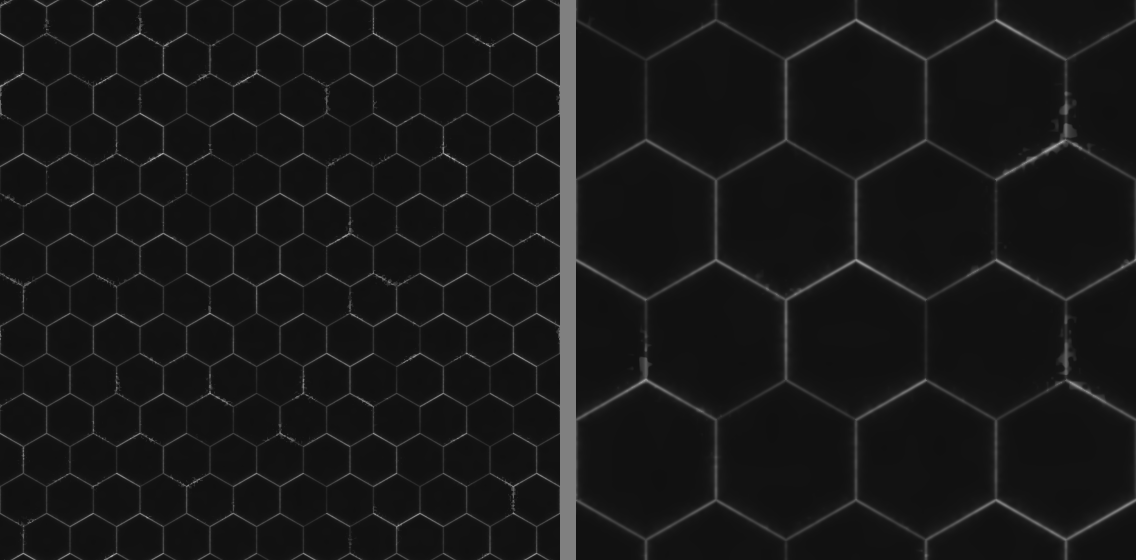
Left, the full canvas; right, a detail of the centre.
Write a WebGL 2 fragment shader that draws this pattern.

```glsl
#version 300 es
precision highp float;
// Seamless dark hexagon tiles with thin pale joints and patchy, grainy dust.

uniform vec2 u_resolution;
out vec4 fragColor;

// Layout: one unit is the width of a tile
const float COLUMNS = 12.0;
const float ROWS = 14.0;             // even, so that staggered rows wrap
const float ROW_STEP = 0.8660254;

// Colours
const vec3 TILE_COLOR = vec3(0.066);
const vec3 JOINT_COLOR = vec3(1.0);
const float TILE_MOTTLE = 0.007;

// Joints
const float LINE_WIDTH = 0.012;
const float LINE_LIGHT = 0.20;
const float UPRIGHT_LIGHT = 0.72;    // upright joints are dimmer
const float PEAK_BOOST = 0.65;       // extra light at the top corners
const float PEAK_RADIUS = 0.22;
const float GLOW_WIDTH = 0.030;
const float GLOW_LIGHT = 0.085;

// Dust
const float DUST_REACH = 0.085;
const float DUST_LIGHT = 0.20;
const float GRAIN_CELLS = 360.0;
const float WEAR_CELLS = 22.0;

// Integer hash, 0 to 1
float hash(ivec2 cell, uint seed) {
    uvec2 v = uvec2(cell) * uvec2(1597u, 3571u) + seed * 7919u;
    uint h = v.x * 73856u ^ v.y * 19349u;
    h = (h ^ (h >> 16)) * 73244475u;
    h = (h ^ (h >> 15)) * 73244475u;
    return float((h ^ (h >> 16)) & 65535u) / 65535.0;
}

// Value noise over the unit square that wraps after a whole number of cells
float wrapNoise(vec2 uv, float cells, uint seed) {
    vec2 p = uv * cells;
    ivec2 i = ivec2(floor(p));
    vec2 f = fract(p);
    f = f * f * (3.0 - 2.0 * f);
    int n = int(cells);
    ivec2 a = (i + n) % n;
    ivec2 b = (i + 1 + n) % n;
    return mix(mix(hash(a, seed), hash(ivec2(b.x, a.y), seed), f.x),
               mix(hash(ivec2(a.x, b.y), seed), hash(b, seed), f.x), f.y);
}

// Centre of the nearest tile, chosen from the two staggered lattices
vec2 tileCenter(vec2 p) {
    vec2 period = vec2(1.0, 2.0 * ROW_STEP);
    vec2 originA = vec2(0.0, 0.5 * ROW_STEP);
    vec2 originB = originA + vec2(0.5, ROW_STEP);
    vec2 a = originA + period * floor((p - originA) / period + 0.5);
    vec2 b = originB + period * floor((p - originB) / period + 0.5);
    return distance(p, a) < distance(p, b) ? a : b;
}

// Whole-number name of a joint, shared by both tiles and wrapped
ivec2 jointId(vec2 middle) {
    vec2 id = floor(middle * vec2(4.0, 2.0 / ROW_STEP) + 0.5);
    return ivec2(mod(id, vec2(4.0 * COLUMNS, 2.0 * ROWS)));
}

void main() {
    vec2 uv = gl_FragCoord.xy / u_resolution;
    vec2 p = uv * vec2(COLUMNS, ROWS * ROW_STEP);
    vec2 center = tileCenter(p);
    vec2 q = p - center;
    float pixel = COLUMNS / u_resolution.x;
    float lineWidth = length(vec2(LINE_WIDTH, 0.5 * pixel));

    // Grain and broad patches of wear
    float wear = smoothstep(0.38, 0.90, wrapNoise(uv, WEAR_CELLS, 1u));
    float fade = mix(0.65, 1.2, wrapNoise(uv, 17.0, 2u));
    float grain = 0.65 * wrapNoise(uv, GRAIN_CELLS, 3u)
                + 0.35 * wrapNoise(uv, 170.0, 4u);

    // Highlight where a tile's top corner meets the joint above
    float peakDistance = min(length(q - vec2(0.0, 0.577)),
                             length(vec2(abs(q.x) - 0.5, q.y + 0.289)));
    float peak = exp(-pow(peakDistance / PEAK_RADIUS, 2.0));

    // Strongest line, glow and dust among the facing sides
    float line = 0.0;
    float glow = 0.0;
    float dust = 0.0;
    for (int k = 0; k < 3; k++) {
        float angle = float(k) * 1.0471976;
        vec2 normal = vec2(cos(angle), sin(angle));
        float along = dot(q, normal);
        normal *= along < 0.0 ? -1.0 : 1.0;
        float d = max(0.5 - abs(along), 0.0);
        ivec2 id = jointId(center + 0.5 * normal);
        float slanted = step(0.1, abs(normal.y));
        float lower = step(normal.y, -0.1);
        float strength = fade * mix(0.4, 1.25, hash(id, 5u));
        float light = mix(UPRIGHT_LIGHT, 1.0 + PEAK_BOOST * peak, slanted);
        line = max(line, strength * light * exp(-pow(d / lineWidth, 2.0)));
        float reach = GLOW_WIDTH * (1.0 + 0.5 * lower);
        glow = max(glow, strength * exp(-d / reach));
        float amount = wear * mix(0.45, 1.2, hash(id, 6u)) + 0.15 * lower;
        dust = max(dust, amount * exp(-d / DUST_REACH));
    }

    // Specks thin out away from the joints
    float specks = smoothstep(0.0, 0.30, grain - 0.82 + 0.55 * dust) * dust;
    float mottle = TILE_MOTTLE * (wrapNoise(uv, 60.0, 7u) - 0.3);
    float light = LINE_LIGHT * line + GLOW_LIGHT * glow * (0.5 + grain)
                + DUST_LIGHT * specks;
    fragColor = vec4(TILE_COLOR + mottle + JOINT_COLOR * light, 1.0);
}
```
